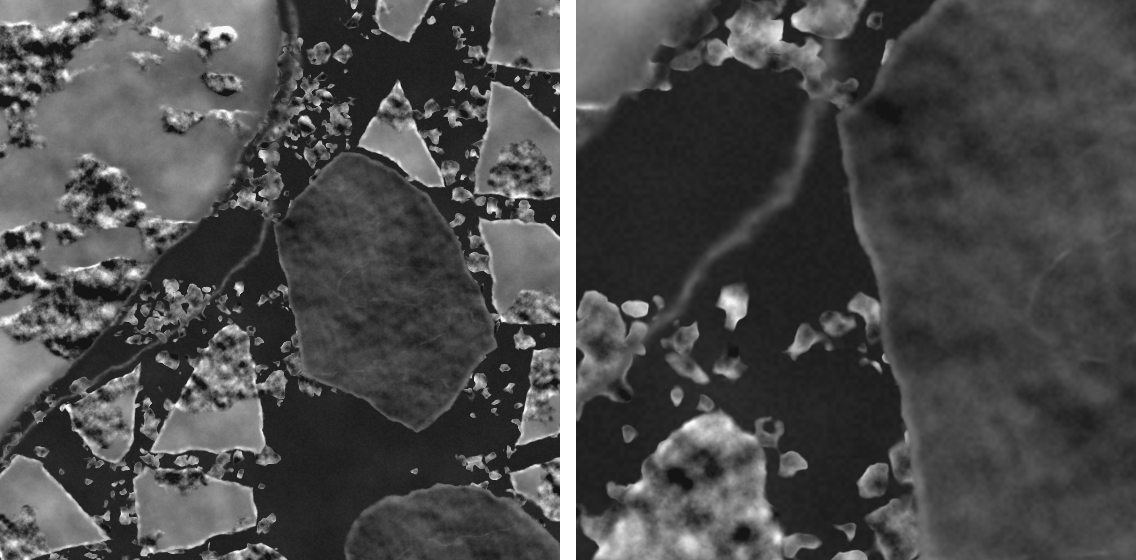
Left: the whole. Right: its middle third, enlarged.
Reproduce this texture procedurally as a three.js fragment shader.

```glsl
varying vec2 vUv;

// Tones
const float VOID_TONE = 0.125;
const float ROCK_TONE = 0.215;
const float PLATE_TONE = 0.48;
const float GRAIN_TONE = 0.45;
const float RUBBLE_TONE = 0.36;
const float CRUST_TONE = 0.37;
// Layout and sharpness
const float GRAIN_SCALE = 4.6;
const float GRAIN_LOSS = 0.1;
const float SOFT = 0.002;
const float RAGGED = 0.02;
const vec2 HOLLOW = vec2(0.62, 0.16);
const float HOLLOW_RADIUS = 0.14;

float hash(vec2 p) {
  vec3 q = fract(p.xyx * 0.1031);
  q += dot(q, q.yzx + 33.33);
  return fract((q.x + q.y) * q.z);
}
vec2 hash2(vec2 p) { return vec2(hash(p), hash(p + 57.3)); }

float noise(vec2 p) {
  vec2 i = floor(p), f = fract(p);
  f *= f * (3.0 - 2.0 * f);
  vec2 e = vec2(1.0, 0.0);
  return mix(mix(hash(i), hash(i + e), f.x), mix(hash(i + e.yx), hash(i + e.xx), f.x), f.y);
}
float fbm(vec2 p) {
  float sum = 0.0, amp = 0.516;
  for (int i = 0; i < 5; i++) {
    sum += amp * noise(p);
    p = mat2(1.6, 1.2, -1.2, 1.6) * p + 11.7;
    amp *= 0.5;
  }
  return sum;
}
// Slope of a noise surface towards the light
float relief(vec2 p) { return fbm(p + vec2(0.15, 0.45)) - fbm(p); }
float fill(float d) { return 1.0 - smoothstep(-SOFT, SOFT, d); }
float line(float d, float width) { return exp(-d * d / (width * width)); }

// Signed distances of the large bodies
float slabEdge(vec2 p) {
  float slope = 0.85 * (p.y - 0.2), top = 0.51;
  float h = clamp(0.5 + (top - slope) / 0.24, 0.0, 1.0);
  float x = mix(top, slope, h) - 0.12 * h * (1.0 - h);
  return 0.8 * (p.x - x) + 0.025 * (noise(p * 8.0) - 0.5);
}
float channelEdge(vec2 p) {
  float bulge = (p.y - 0.5) / 0.17;
  return slabEdge(p) - 0.02 - 0.11 * exp(-bulge * bulge);
}
float side(vec2 p, vec2 a, vec2 b) { return dot(p - a, normalize(vec2(b.y - a.y, a.x - b.x))); }
float rockEdge(vec2 p) {
  vec2 tip = vec2(0.487, 0.6), heel = vec2(0.55, 0.335), foot = vec2(0.745, 0.225);
  vec2 east = vec2(0.89, 0.38), shoulder = vec2(0.833, 0.57), crown = vec2(0.71, 0.708), brow = vec2(0.61, 0.72);
  float d = max(side(p, tip, heel), side(p, heel, foot));
  d = max(d, max(side(p, foot, east), side(p, east, shoulder)));
  d = max(d, max(side(p, shoulder, crown), side(p, crown, brow)));
  d = max(d, side(p, brow, tip));
  float lump = 0.1 * (length((p - vec2(0.8, 0.03)) / vec2(0.19, 0.11)) - 1.0);
  return min(d, lump) + 0.03 * (noise(p * 11.0) - 0.5);
}

// Angular fragments: inset Voronoi cells with one corner cut off
vec2 seedOf(vec2 cell) { return cell + 0.12 + 0.76 * hash2(cell + 3.0); }
float grainEdge(vec2 p, out vec2 seed, out float id) {
  vec2 g = p * GRAIN_SCALE, base = floor(g), home = base;
  float nearest = 9.0, d = 9.0;
  for (int j = -1; j <= 1; j++) for (int i = -1; i <= 1; i++) {
    vec2 cell = base + vec2(i, j);
    float r = distance(seedOf(cell), g);
    if (r < nearest) { nearest = r; home = cell; }
  }
  vec2 s = seedOf(home);
  for (int j = -2; j <= 2; j++) for (int i = -2; i <= 2; i++) {
    vec2 t = seedOf(home + vec2(i, j)), gap = t - s;
    if (dot(gap, gap) > 0.0001) d = min(d, dot(0.5 * (s + t) - g, normalize(gap)));
  }
  id = hash(home + 21.0);
  seed = s / GRAIN_SCALE;
  float cut = dot(p - seed, normalize(hash2(home + 8.0) - 0.5)) - 0.05;
  bool lost = id < GRAIN_LOSS || rockEdge(seed) < 0.0 || channelEdge(seed) < 0.02
    || distance(seed, HOLLOW) < HOLLOW_RADIUS || (seed.x < 0.6 && seed.y > 0.45);
  return lost ? 1.0 : max(0.01 + 0.016 * hash(home + 5.0) - d / GRAIN_SCALE, cut);
}

// Small debris, dense in the channel and at the top centre
float debrisDensity(vec2 s) {
  float dense = channelEdge(s) < 0.0 || (s.x < 0.64 && s.y > 0.72) ? 0.95 : 0.35;
  return dense * smoothstep(0.25, 0.6, noise(s * 9.0)) * smoothstep(0.1, 0.2, distance(s, HOLLOW));
}
float debrisEdge(vec2 p, float scale) {
  vec2 g = p * scale;
  float d = 9.0;
  for (int j = -1; j <= 1; j++) for (int i = -1; i <= 1; i++) {
    vec2 cell = floor(g) + vec2(i, j), c = cell + 0.2 + 0.6 * hash2(cell + scale);
    float r = 0.18 + 0.32 * hash(cell + 7.0);
    if (hash(cell + 19.0) < debrisDensity(c / scale)) d = min(d, distance(g, c) - r);
  }
  return (d + 0.6 * (noise(g * 3.0) - 0.5)) / scale;
}

// Layered slab: smooth plates, lit lower rims, dark crumbled seams
float slabTone(vec2 p) {
  vec2 w = (p + 0.05 * (noise(p * 9.0) - 0.5)) * vec2(5.5, 9.0);
  float n = fbm(w), facing = clamp(9.0 * (fbm(w + vec2(0.02, 0.14)) - n), -1.0, 1.0);
  float flecks = fbm(p * 75.0);
  float rough = 0.36 + 1.7 * relief(p * 32.0) + 0.7 * (flecks - 0.5);
  float plate = PLATE_TONE + 0.25 * (noise(p * 6.0) - 0.5) + 0.3 * relief(p * 14.0);
  float tone = mix(rough, plate, smoothstep(0.47, 0.53, n));
  float rim = line(n - 0.48, 0.035);
  return tone + rim * (max(facing, 0.0) * (0.1 + 0.7 * flecks) + 0.28 * min(facing, 0.0));
}

void main() {
  vec2 p = vUv;
  vec2 q = p + RAGGED * (vec2(fbm(p * 26.0), fbm(p * 26.0 + 40.0)) - 0.5);
  float bumps = relief(p * 42.0), sparkle = noise(p * 130.0);
  float slab = slabEdge(q), channel = channelEdge(q), rock = rockEdge(q);

  // Dusty floor and debris
  float tone = VOID_TONE + 0.1 * max(fbm(p * 12.0) - 0.45, 0.0);
  float debris = min(debrisEdge(q, 24.0), debrisEdge(q, 48.0));
  float debrisTone = RUBBLE_TONE + 1.3 * bumps + 0.2 * (sparkle - 0.4);
  tone = mix(tone, debrisTone + 0.12 * line(debris, 0.004), fill(debris));

  // Dark rock with faint veins
  float cloud = fbm(p * 8.0), vein = line(fbm(p * vec2(6.0, 10.0) + 5.0) - 0.5, 0.018);
  float rockTone = ROCK_TONE + 0.3 * (cloud - 0.5) + 0.25 * bumps + 0.09 * vein * sparkle;
  rockTone += 0.14 * line(rock + 0.003, 0.005);
  tone = mix(tone, rockTone, fill(rock));

  // Bright fragments
  vec2 seed;
  float id;
  float grain = max(grainEdge(q, seed, id), max(0.012 - rock, 0.02 - channel));
  float face = GRAIN_TONE + 0.1 * id + 0.5 * dot(p - seed, vec2(0.6, 0.4)) + 0.35 * relief(p * 13.0);
  float crumble = smoothstep(0.5, 0.56, fbm(p * 9.0 + id * 50.0));
  face = mix(face, 0.42 + 1.3 * bumps + 0.2 * (sparkle - 0.5), crumble);
  face += line(grain + 0.003, 0.004) * (0.08 + 0.3 * sparkle);
  tone = mix(tone, face, fill(grain));

  // Slab and the crusts along the channel
  tone = mix(tone, slabTone(p) * mix(0.65, 1.0, smoothstep(0.0, 0.03, -slab)), fill(slab));
  tone = mix(tone, VOID_TONE, 0.8 * line(slab - 0.011, 0.007));
  float crust = max(line(channel, 0.005), 0.8 * line(slab, 0.004));
  tone = mix(tone, CRUST_TONE + 0.2 * (sparkle - 0.5), 0.75 * crust);

  tone += 0.03 * (noise(p * 380.0) - 0.5);
  gl_FragColor = vec4(vec3(clamp(tone, 0.08, 0.97)), 1.0);
}
```
